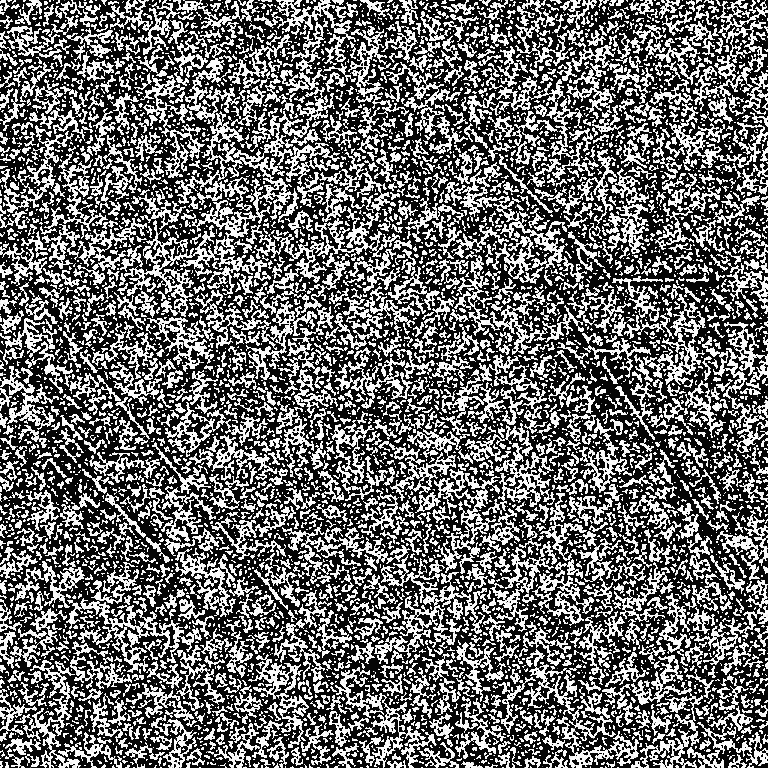
Reproduce this texture procedurally as a Shadertoy shader.

```glsl
#define GRAINS 512.0
#define THRESHOLD 0.505
#define EDGE 0.008
#define MOTTLE 0.26
#define LINE_WIDTH 0.0019
#define LINE_GAIN 0.55
#define STRANDS 9
#define INK vec3(0.02)
#define PAPER vec3(0.99)
#define PAPER_DIM vec3(0.95)

float hash(vec2 p) {
    vec3 q = fract(vec3(p.xyx) * 0.1031);
    q += dot(q, q.yzx + 33.33);
    return fract((q.x + q.y) * q.z);
}

float valueNoise(vec2 p) {
    vec2 i = floor(p), f = fract(p);
    f = f * f * (3.0 - 2.0 * f);
    return mix(mix(hash(i), hash(i + vec2(1, 0)), f.x),
               mix(hash(i + vec2(0, 1)), hash(i + vec2(1, 1)), f.x), f.y);
}

// Random cells through a narrow blur minus a wide one: short worm-like grains
float grain(vec2 p) {
    vec2 cell = floor(p);
    float sum = 0.0;
    for (int y = -2; y <= 2; y++)
    for (int x = -2; x <= 2; x++) {
        vec2 c = cell + vec2(x, y);
        vec2 d = p - c - 0.5;
        float d2 = dot(d, d);
        sum += (hash(c + 71.0) - 0.5) * (exp(-d2 / 0.85) - 0.15 * exp(-d2 / 3.0));
    }
    return sum;
}

// Bright broken scratch with dark flanks
float scratch(vec2 p, vec2 a, vec2 b) {
    vec2 ap = p - a, ab = b - a;
    float t = clamp(dot(ap, ab) / dot(ab, ab), 0.0, 1.0);
    float d = length(ap - ab * t) / LINE_WIDTH;
    float broken = smoothstep(0.15, 0.5, valueNoise(vec2(t * length(ab) * 55.0, a.x * 91.0)));
    return (exp(-d * d) - 0.6 * exp(-0.35 * (d - 2.4) * (d - 2.4))) * broken;
}

// Loose parallel strands along a-b, every third one a short level dash
float bundle(vec2 p, vec2 a, vec2 b, float spread, float seed) {
    vec2 along = b - a;
    vec2 across = normalize(vec2(-along.y, along.x));
    float sum = 0.0;
    for (int i = 0; i < STRANDS; i++) {
        vec2 id = vec2(float(i) * 7.0 + 3.0, seed);
        float shift = (hash(id) - 0.5) * spread;
        float start = hash(id + 13.0) * 0.75;
        float size = mix(0.15, 0.5, hash(id + 29.0));
        vec2 from = a + along * start + across * shift;
        vec2 reach = along * size + across * (hash(id + 41.0) - 0.5) * 0.02;
        if (i % 3 == 2) reach = vec2(0.12 * size + 0.03, 0.0);
        sum += 0.75 * scratch(p, from, from + reach);
    }
    return sum;
}

// Soft mask around a segment
float band(vec2 p, vec2 a, vec2 b, float width) {
    vec2 ap = p - a, ab = b - a;
    float d = length(ap - ab * clamp(dot(ap, ab) / dot(ab, ab), 0.0, 1.0)) / width;
    return exp(-d * d);
}

void mainImage(out vec4 fragColor, in vec2 fragCoord) {
    vec2 uv = fragCoord / iResolution.y;
    vec2 leftTop = vec2(0.02, 0.50), leftEnd = vec2(0.30, 0.19);
    vec2 rightTop = vec2(0.71, 0.64), rightEnd = vec2(0.97, 0.25);
    vec2 edgeTop = vec2(0.86, 0.69), edgeEnd = vec2(1.02, 0.50);

    // Diagonal structures
    float lines = scratch(uv, vec2(0.575, 0.87), vec2(0.80, 0.635))
                + scratch(uv, vec2(0.80, 0.635), vec2(0.92, 0.635))
                + scratch(uv, vec2(0.04, 0.62), vec2(0.42, 0.15))
                + scratch(uv, vec2(0.07, 0.43), vec2(0.22, 0.27))
                + scratch(uv, rightTop, rightEnd)
                + bundle(uv, leftTop, leftEnd, 0.13, 5.0)
                + bundle(uv, rightTop, rightEnd, 0.10, 17.0)
                + bundle(uv, edgeTop, edgeEnd, 0.08, 31.0);

    // Clumps: stronger near the structures, weaker in the calm centre
    float disturbed = band(uv, leftTop, leftEnd, 0.07)
                    + band(uv, rightTop, rightEnd, 0.05)
                    + band(uv, edgeTop, edgeEnd, 0.06);
    float calm = exp(-dot(uv - vec2(0.52, 0.46), uv - vec2(0.52, 0.46)) * 14.0);
    float clumps = valueNoise(uv * 125.0) + 0.6 * valueNoise(uv * 62.0 + 40.0) - 0.8;
    float bias = clumps * MOTTLE * (1.0 - 0.45 * calm + 0.6 * disturbed);

    // Hard threshold into ink and paper
    float level = 0.45 + grain(uv * GRAINS) + bias + LINE_GAIN * lines;
    float white = smoothstep(-EDGE, EDGE, level - THRESHOLD);
    vec3 paper = mix(PAPER, PAPER_DIM, step(0.81, hash(floor(uv * GRAINS) + 300.0)));
    fragColor = vec4(mix(INK, paper, white), 1.0);
}
```
